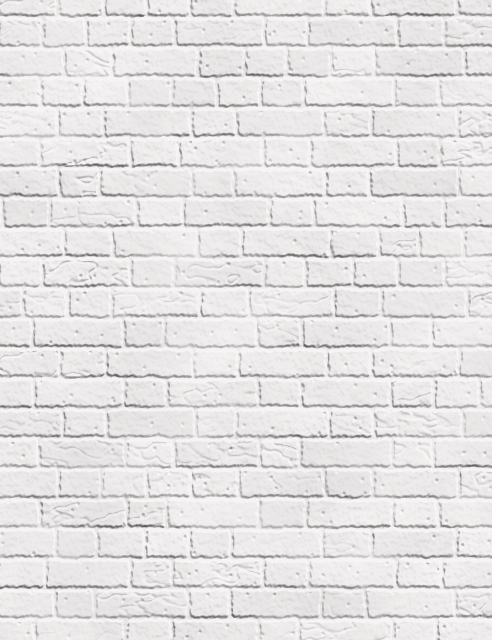
This texture is drawn by a Shadertoy shader. Its source:

```glsl
float hash(vec2 p) {
    return fract(sin(dot(p, vec2(127.1, 311.7))) * 43758.5);
}

// Cellular noise: distance to the nearest scattered point
float cells(vec2 p) {
    vec2 base = floor(p);
    float nearest = 2.0;
    for (int j = -1; j <= 1; j++)
    for (int i = -1; i <= 1; i++) {
        vec2 c = base + vec2(i, j);
        vec2 point = c + vec2(hash(c), hash(c + 37.0));
        nearest = min(nearest, distance(p, point));
    }
    return nearest;
}

// Layered sines, each octave turned and doubled in frequency
float waves(vec2 p) {
    float sum = 0.0, amp = 0.55;
    for (int i = 0; i < 3; i++) {
        sum += amp * sin(p.x + 1.7 * sin(p.y + 0.6)) * cos(0.8 * p.y - 0.7 * sin(p.x));
        p = mat2(1.6, 1.2, -1.2, 1.6) * p + 2.3;
        amp *= 0.58;
    }
    return sum;
}

// Flemish bond: depth inside the brick at p, and the brick's identity
float brick(vec2 p, out vec2 id) {
    const float PERIOD = 4.43;
    float row = floor(p.y);
    float x = p.x - mix(2.07, 4.31, mod(row, 2.0)) - 0.5 * (hash(vec2(row, 9.0)) - 0.5);
    float cell = floor(x / PERIOD);
    x -= cell * PERIOD;

    // A header, then a stretcher that is sometimes split in two
    vec2 key = vec2(cell, row);
    float header = 1.48 + 0.3 * (hash(key) - 0.5);
    float middle = hash(key + 51.0) > 0.84 ? 2.95 : PERIOD;
    float left = x < header ? 0.0 : (x < middle ? header : middle);
    float right = x < header ? header : (x < middle ? middle : PERIOD);
    id = vec2(cell * 5.0 + floor(left), row);

    float y = p.y - row;
    vec2 inset = min(vec2(x - left, y), vec2(right - x, 1.0 - y));
    return 0.14 - length(max(0.14 - inset, 0.0));
}

// Height of the painted wall
float relief(vec2 p, out vec2 id) {
    vec2 bend = vec2(waves(p * 2.3), waves(p.yx * 2.1 + 4.0));
    float depth = brick(p + 0.045 * bend, id);
    depth += 0.08 * (cells(p * 5.0) - 0.45);
    float face = smoothstep(0.015, 0.105, depth);

    // Creases on the rougher bricks, scattered pits, fine grain
    float rough = smoothstep(0.5, 1.0, hash(id + 17.0));
    float crease = 1.0 - smoothstep(0.0, 0.16, abs(waves(p * vec2(1.3, 2.8) + id * 1.9)));
    float pit = 1.0 - smoothstep(0.03, 0.09, cells(p * 1.1));
    float grain = 0.13 * waves(p * 6.0) + 0.12 * cells(p * 7.0);
    return face * (1.0 - 0.45 * rough * crease - 0.5 * pit) + grain;
}

void mainImage(out vec4 fragColor, in vec2 fragCoord) {
    // One unit is one course of bricks
    vec2 p = fragCoord / iResolution.y * 21.27 - vec2(0.0, 0.75);

    // Light falls from above, slightly from the right
    vec2 id, other;
    float height = relief(p, id);
    float slope = relief(p + vec2(0.035, 0.08), other) - height;
    float shadow = 0.42 * clamp(0.8 + 0.6 * waves(p * vec2(0.7, 1.3) + 8.0), 0.35, 1.2);

    float tone = 0.925 + 0.022 * waves(p * 0.9) + 0.03 * (hash(id) - 0.5);
    tone -= slope > 0.0 ? shadow * slope : 0.09 * slope;
    vec3 paint = vec3(1.0, 0.992, 0.99) * min(tone, 0.965);
    fragColor = vec4(paint, 1.0);
}
```
